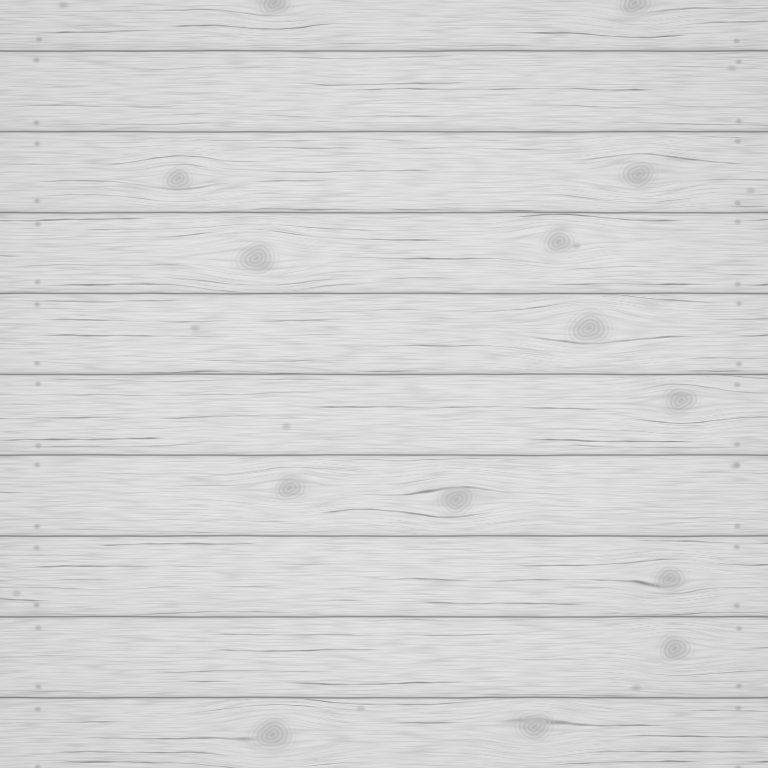
Give the GLSL for this texture, as a three.js fragment shader.

```glsl
// Whitewashed horizontal planks with fine grain, cracks, knots and nail heads.
// Stretched cellular noise forms the fibres; layered sines bend the cracks,
// and each knot pushes the grain lines aside before they are drawn.
varying vec2 vUv;

const float PLANKS = 9.5;          // plank heights per canvas
const float FIRST_SEAM = 0.63;     // first seam below the top, in planks
const vec3 PAINT = vec3(0.872);
const vec3 CRACK_GREY = vec3(0.50);
const vec3 SEAM_GREY = vec3(0.50);
const vec3 KNOT_GREY = vec3(0.68);
const vec3 NAIL_GREY = vec3(0.62);

float hash(vec2 p) {
  return fract(sin(dot(p, vec2(127.1, 311.7))) * 43758.5);
}

// Layered sines, about -1 to 1
float waves(float x, float seed) {
  return 0.5 * sin(x + seed) + 0.3 * sin(2.3 * x + 1.7 * seed)
       + 0.2 * sin(5.1 * x + 2.9 * seed);
}

// Distances to the nearest and second nearest cell point
vec2 cellular(vec2 p) {
  vec2 cell = floor(p);
  vec2 nearest = vec2(8.0);
  for (int j = -1; j <= 1; j++) {
    for (int i = -1; i <= 1; i++) {
      vec2 c = cell + vec2(float(i), float(j));
      vec2 point = c + vec2(hash(c), hash(c + 37.3));
      float d = length(point - p);
      nearest = d < nearest.x ? vec2(d, nearest.x)
                              : vec2(nearest.x, min(nearest.y, d));
    }
  }
  return nearest;
}

float disc(float d, float radius, float soft) {
  return 1.0 - smoothstep(radius - soft, radius + soft, d);
}

// Knot centre within its plank (xy) and radius (z, zero when absent)
vec3 knotAt(float row, float slot) {
  vec2 id = vec2(row + 3.0, slot * 5.0 + 11.0);
  float x = (slot + 0.18 + 0.64 * hash(id)) * PLANKS * 0.5;
  float y = 0.32 + 0.36 * hash(id + 4.7);
  float present = step(0.2, hash(id + 9.1));
  return vec3(x, y, present * mix(0.17, 0.25, hash(id + 15.3)));
}

// Fine rings fading outwards around a darker heart
float knotShade(vec2 d, float radius) {
  float angle = atan(d.y, d.x);
  float r = length(d * vec2(0.8, 1.0)) * (1.0 + 0.06 * sin(3.0 * angle + radius * 90.0));
  float rings = 0.5 + 0.5 * sin(r * 140.0 + 1.5 * sin(2.0 * angle));
  float core = disc(r, radius * 0.6, radius * 0.3);
  float halo = disc(r, radius * 0.9, radius * 0.4);
  return 0.28 * core + halo * (0.08 + 0.24 * rings) + 0.16 * disc(r, 0.03, 0.03);
}

// Long, thin, broken cracks wandering along the grain
float cracks(float x, float y, float row) {
  float dark = 0.0;
  for (int i = 0; i < 7; i++) {
    float k = float(i);
    float seed = 40.0 * hash(vec2(row + 7.0, k));
    float line = (k + 0.2 + 0.6 * hash(vec2(k, row + 19.0))) / 7.0
               + 0.03 * waves(x * 0.6, seed) + 0.007 * waves(x * 4.0, seed);
    float depth = 0.3 + 0.7 * hash(vec2(k + 31.0, row));
    float strength = depth * smoothstep(-0.05, 0.5, waves(x * 0.9, seed + 5.0))
                   * (0.68 + 0.32 * waves(x * 5.0, seed + 2.0));
    float width = 0.009 + 0.012 * strength;
    dark = max(dark, strength * (1.0 - smoothstep(0.0, width, abs(y - line))));
  }
  return dark;
}

// Fibre lines and faint streaks, as an offset in brightness
float grain(float x, float y, float row) {
  vec2 p = vec2(x, y + row * 3.0);
  vec2 fibre = cellular(p * vec2(0.75, 22.0));
  float patchy = smoothstep(0.2, 0.7, cellular(p * vec2(1.2, 6.0) + 8.0).x);
  float lines = 1.0 - smoothstep(0.0, 0.3, fibre.y - fibre.x);
  float streak = 0.45 - cellular(p * vec2(0.5, 9.0) + 21.0).x;
  float fine = 0.45 - cellular(p * vec2(2.4, 36.0) + 53.0).x;
  return 0.014 * streak + 0.055 * fine - 0.05 * lines * (0.45 + 0.55 * patchy);
}

void main() {
  // Plank space: one unit is a plank height, y runs downwards
  vec2 s = vec2(vUv.x * PLANKS, (1.0 - vUv.y) * PLANKS - FIRST_SEAM);
  float row = floor(s.y);
  vec2 local = vec2(s.x, s.y - row);

  // Knots: shade them and bend the grain around them
  float bentY = local.y + 0.012 * waves(s.x * 1.1, row * 2.7);
  float knot = 0.0;
  for (int i = 0; i < 2; i++) {
    vec3 k = knotAt(row, float(i));
    if (k.z > 0.0) {
      vec2 d = local - k.xy;
      vec2 e = d / (k.z * vec2(3.0, 1.6));
      bentY -= 0.75 * d.y * exp(-dot(e, e));
      knot = max(knot, knotShade(d, k.z));
    }
  }
  // One small pin knot on most planks
  vec2 pin = vec2(PLANKS * hash(vec2(row, 71.0)), 0.1 + 0.8 * hash(vec2(row, 83.0)));
  knot = max(knot, 0.5 * disc(length((local - pin) * vec2(0.7, 1.0)), 0.035, 0.025));

  vec3 color = PAINT + grain(s.x, bentY, row);
  color = mix(color, CRACK_GREY, 0.85 * cracks(s.x, bentY, row) * (1.0 - min(knot * 1.8, 1.0)));
  color = mix(color, KNOT_GREY, knot);

  // Nail heads: two at each end of every plank
  float side = step(4.8, s.x);
  vec2 nail = vec2(abs(s.x - 4.8) - 4.33, abs(local.y - 0.5) - 0.37);
  nail += 0.04 * (vec2(hash(vec2(row, side)), hash(vec2(side + 6.0, row))) - 0.5);
  color = mix(color, NAIL_GREY, 0.5 * disc(length(nail * vec2(0.8, 1.0)), 0.027, 0.022));

  // Thin seams with a soft shadow on both plank edges
  float seam = floor(s.y + 0.5);
  float gap = s.y - seam - 0.005 * waves(s.x * 1.7, seam * 3.1);
  color -= 0.09 * exp(-abs(gap) * (gap < 0.0 ? 26.0 : 45.0));
  color = mix(color, SEAM_GREY, 0.85 * disc(abs(gap), 0.008, 0.011));

  // Gentle darkening towards the corners
  color -= 0.042 * smoothstep(0.25, 0.75, length(vUv - 0.5));
  gl_FragColor = vec4(color, 1.0);
}
```
